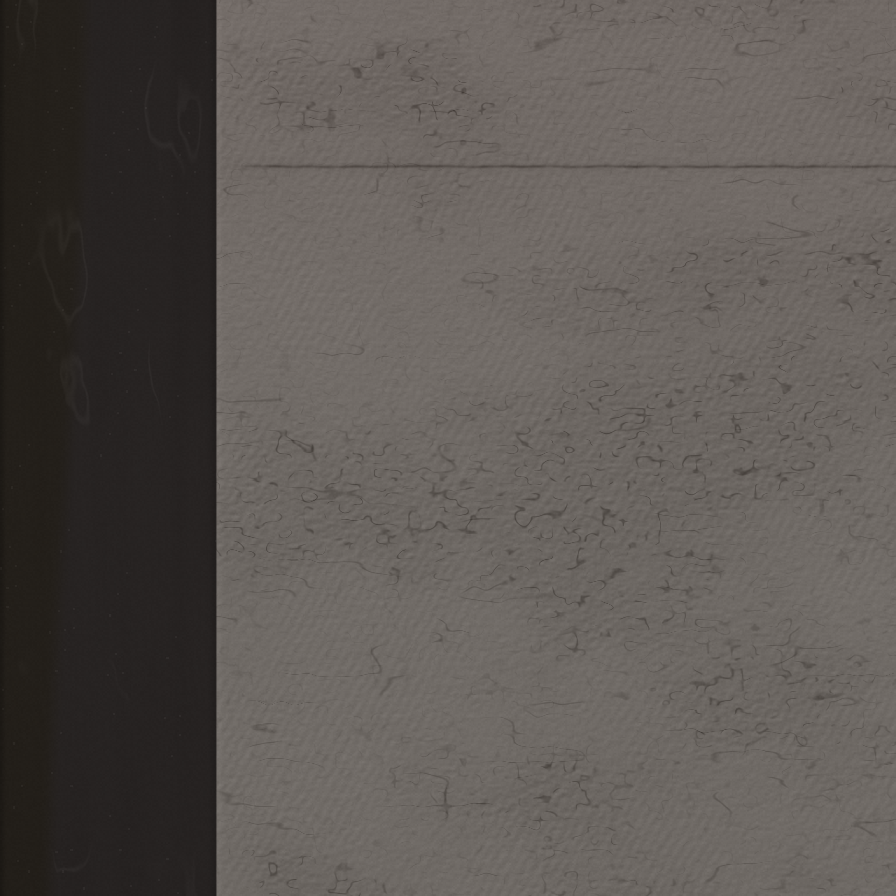
This texture is drawn by a three.js fragment shader. Its source:

```glsl
varying vec2 vUv;

float hash(vec2 p) {
  return fract(sin(dot(p, vec2(127.1, 311.7))) * 43758.5453);
}

float noise(vec2 p) {
  vec2 i = floor(p);
  vec2 f = fract(p);
  f = f * f * (3.0 - 2.0 * f);
  return mix(mix(hash(i), hash(i + vec2(1.0, 0.0)), f.x),
             mix(hash(i + vec2(0.0, 1.0)), hash(i + 1.0), f.x), f.y);
}

float fbm(vec2 p) {
  float sum = 0.0;
  float amp = 0.5;
  for (int i = 0; i < 4; i++) {
    sum += amp * noise(p);
    p = mat2(1.6, 1.2, -1.2, 1.6) * p + 7.3;
    amp *= 0.5;
  }
  return sum / 0.9375;
}

// Thin dark curve along the middle level of a noise field
float vein(float field, float width) {
  return 1.0 - smoothstep(0.0, width, abs(field - 0.5));
}

float bell(float x, float center, float width) {
  float d = (x - center) / width;
  return exp(-d * d);
}

// Fine bumps, stretched sideways
float plasterHeight(vec2 p) {
  return 0.6 * noise(p * vec2(115.0, 190.0)) + 0.4 * noise(p * vec2(230.0, 310.0) + 19.0);
}

// Slanted combing strokes, broken up by noise
float combing(vec2 p, float spacing) {
  float across = dot(p, vec2(0.88, -0.47)) + 0.004 * noise(p * 26.0);
  float strength = smoothstep(0.3, 0.7, noise(p * vec2(18.0, 14.0) + 4.0));
  return sin(across * 6.28318 / spacing) * (0.35 + 0.65 * strength);
}

vec3 plaster(vec2 p) {
  vec3 color = mix(vec3(0.438, 0.418, 0.400), vec3(0.450, 0.422, 0.405), smoothstep(0.3, 1.0, p.y));
  color += 0.025 * (fbm(p * vec2(4.0, 6.0)) - 0.5);
  color += 0.009 * combing(p, 0.0105);

  // Worn areas, densest across the lower middle
  float band = bell(p.y, 0.44 + 0.10 * (p.x - 0.5), 0.13);
  float wear = fbm(p * vec2(6.0, 10.0) + 11.0) + 0.19 * band;
  float worn = smoothstep(0.46, 0.78, wear);
  color -= 0.018 * worn;

  // Embossed grain lit from the upper left
  float grain = plasterHeight(p) - plasterHeight(p + vec2(-0.0014, 0.0019));
  color += grain * mix(0.045, 0.085, worn);

  // Ragged pits and short sideways cracks
  vec2 warped = p + 0.006 * vec2(noise(p * 70.0), noise(p * 70.0 + 31.0));
  float pits = vein(noise(warped * vec2(75.0, 120.0)), 0.09);
  pits *= smoothstep(0.42, 0.72, noise(p * vec2(95.0, 120.0) + 5.0));
  color -= pits * mix(0.025, 0.10, worn);
  float cracks = vein(noise(warped * vec2(13.0, 62.0) + 3.0), 0.035);
  cracks *= smoothstep(0.56, 0.76, noise(p * vec2(24.0, 38.0) + 8.0));
  color -= 0.065 * cracks;

  // Level seam
  float seamY = 0.814 + 0.0012 * (noise(vec2(p.x * 55.0, 2.0)) - 0.5);
  float seam = bell(p.y, seamY, 0.0017) * smoothstep(0.255, 0.30, p.x);
  color -= seam * (0.06 + 0.07 * noise(vec2(p.x * 85.0, 6.0)));
  color -= 0.012 * bell(p.y, 0.814, 0.008);
  return color + 0.018 * (hash(floor(p * 512.0)) - 0.5);
}

vec3 darkPanel(vec2 p) {
  float foldX = mix(0.056, 0.096, smoothstep(0.0, 1.0, p.y));
  float fold = smoothstep(foldX - 0.012, foldX + 0.012, p.x);
  vec3 color = mix(vec3(0.138, 0.122, 0.102), vec3(0.150, 0.135, 0.131), fold);
  color += 0.012 * (fbm(p * vec2(14.0, 4.0)) - 0.5);
  color += 0.006 * (noise(vec2(p.x * 65.0, p.y * 2.0)) - 0.5);

  // Faint scuffs and dust
  float scuff = vein(fbm(p * vec2(15.0, 5.0) + 2.0), 0.025);
  scuff *= smoothstep(0.52, 0.8, noise(p * vec2(13.0, 7.0) + 9.0));
  color += 0.028 * scuff;
  color += 0.035 * step(0.996, hash(floor(p * 420.0)));
  color *= mix(0.82, 1.0, smoothstep(0.0, 0.008, p.x));
  return color + 0.010 * (hash(floor(p * 512.0)) - 0.5);
}

void main() {
  float edgeX = 0.2415;
  float wall = smoothstep(edgeX - 0.0012, edgeX + 0.0012, vUv.x);
  vec3 panel = darkPanel(vUv) * (1.0 - 0.14 * bell(vUv.x, edgeX, 0.006));
  vec3 color = mix(panel, plaster(vUv), wall);
  color += 0.018 * wall * bell(vUv.x, edgeX + 0.003, 0.003);
  gl_FragColor = vec4(color, 1.0);
}
```
